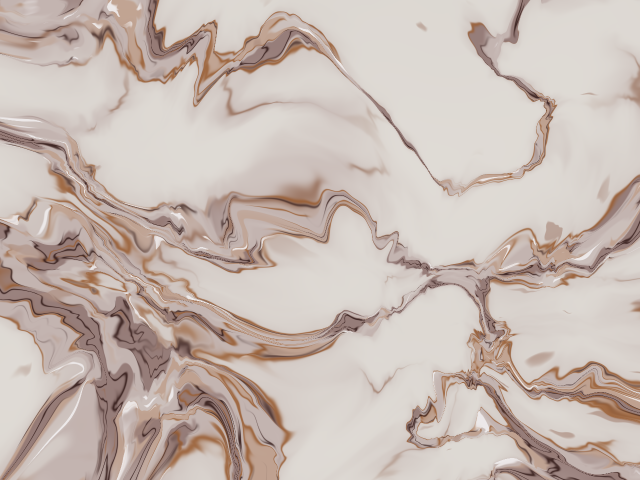
Reproduce this texture procedurally as a WebGL 1 fragment shader.

```glsl
precision highp float;
// Poured cream marble with crinkled mauve, rust and dark brown veins.
uniform vec2 u_resolution;

const vec3 CREAM = vec3(0.868, 0.850, 0.828);
const vec3 PALE_MAUVE = vec3(0.765, 0.705, 0.690);
const vec3 TAN = vec3(0.745, 0.615, 0.535);
const vec3 MAUVE = vec3(0.570, 0.465, 0.450);
const vec3 RUST = vec3(0.600, 0.365, 0.195);
const vec3 UMBER = vec3(0.210, 0.115, 0.105);
const vec3 GLOSS = vec3(0.950, 0.940, 0.945);

float hash(vec2 p) {
  p = fract(p * vec2(123.34, 456.21));
  p += dot(p, p + 45.32);
  return fract(p.x * p.y);
}

float cornerSlope(vec2 cell, vec2 offset) {
  float angle = 6.2832 * hash(cell);
  return dot(vec2(cos(angle), sin(angle)), offset);
}

// Gradient noise, roughly -1 to 1
float noise(vec2 p) {
  vec2 i = floor(p), f = p - i;
  vec2 u = f * f * f * (f * (f * 6.0 - 15.0) + 10.0);
  vec2 e = vec2(1.0, 0.0);
  float low = mix(cornerSlope(i, f), cornerSlope(i + e, f - e), u.x);
  float high = mix(cornerSlope(i + e.yx, f - e.yx), cornerSlope(i + 1.0, f - 1.0), u.x);
  return 1.4 * mix(low, high, u.y);
}

vec2 noise2(vec2 p) {
  return vec2(noise(p), noise(p + vec2(37.2, 17.7)));
}

// Folds the plane at ever smaller scales
vec2 stir(vec2 p) {
  float scale = 1.6, amount = 0.20;
  for (int i = 0; i < 5; i++) {
    p += amount * noise2(p * scale + 3.0 + 8.0 * float(i));
    scale *= 2.4;
    amount *= 0.41;
  }
  return p;
}

// Veins fall to the right above and rise to the right below
vec2 flow(vec2 p) {
  float slope = mix(-0.28, 0.32, smoothstep(-0.2, 0.8, p.y));
  return vec2(p.x, p.y + p.x * slope);
}

float bell(float x, float width) {
  return exp(-x * x / (width * width));
}

vec3 marble(vec2 p) {
  vec2 q = flow(stir(p));
  float patches = noise(p * 3.1 + 21.0);
  float ragged = noise(q * vec2(8.0, 11.0) + 14.0);
  float grain = noise(q * vec2(19.0, 27.0) + 90.0);

  // Main veins: thick and thin bands around a crinkled zero contour
  float band = noise(q * vec2(1.8, 2.9) + 5.0) + 0.11 * ragged + 0.035 * grain;
  float thickness = mix(0.05, 0.29, smoothstep(-0.4, 0.5, noise(p * 1.8 + 9.0)));
  float d = abs(band) / thickness;
  float body = 1.0 - smoothstep(0.88, 1.02, d);
  float core = 1.0 - smoothstep(0.5, 0.9, d);

  // Strata drawn out along each band
  float broad = noise(vec2(q.x * 7.0, band * 9.0) + q.y * 4.0);
  float middle = noise(vec2(q.x * 11.0 + 40.0, band * 15.0) + q.y * 6.0);
  float fine = noise(vec2(q.x * 17.0 + 70.0, band * 24.0) + q.y * 9.0);

  vec3 color = CREAM + 0.012 * noise(p * 2.3 + 60.0);
  color = mix(color, PALE_MAUVE, 0.7 * bell(d, 1.35));
  color = mix(color, PALE_MAUVE, body * smoothstep(-0.35, -0.1, broad));
  color = mix(color, TAN, 0.8 * body * smoothstep(0.1, 0.3, middle + 0.3 * patches));
  color = mix(color, MAUVE, 0.9 * body * smoothstep(0.14, 0.32, broad - 0.25 * patches));

  // Secondary veins: thin broken outlines with soft halos
  float thread = noise(q * vec2(2.1, 2.9) + 51.0) + 0.07 * ragged + 0.03 * grain;
  float threadFade = smoothstep(-0.15, 0.35, noise(p * 2.4 + 33.0));
  float broken = smoothstep(-0.3, 0.25, ragged + 0.5 * patches);
  color = mix(color, PALE_MAUVE, 0.7 * threadFade * bell(thread, 0.13));
  color = mix(color, mix(MAUVE, RUST, 0.45), 0.8 * threadFade * broken * bell(thread, 0.020));

  // Sharp rust rims and creases, then dark seams
  float rim = bell(d - 0.92, 0.065) * smoothstep(-0.35, 0.15, patches + 0.6 * broad);
  float crease = body * bell(middle - 0.1, 0.07) * smoothstep(0.0, 0.35, patches + 0.5 * fine);
  color = mix(color, RUST, 0.85 * max(rim, crease));
  float seam = bell(fine - 0.05, 0.09) * smoothstep(0.05, 0.3, broad);
  float edgeSeam = 0.75 * bell(d - 0.80, 0.05) * smoothstep(0.05, 0.3, middle);
  color = mix(color, UMBER, 0.9 * max(core * seam, edgeSeam));

  // Wet highlights on the folds and stray flecks in the cream
  float glint = smoothstep(0.36, 0.46, fine) * smoothstep(0.05, 0.25, -broad);
  color = mix(color, GLOSS, 0.85 * body * glint);
  float fleck = smoothstep(0.58, 0.68, noise(q * vec2(10.0, 18.0) + 80.0));
  return mix(color, mix(TAN, MAUVE, 0.4), 0.7 * fleck * smoothstep(-0.1, 0.3, patches));
}

void main() {
  // Four samples per pixel smooth the hair-thin lines
  vec3 total = vec3(0.0);
  for (int i = 0; i < 2; i++) {
    for (int j = 0; j < 2; j++) {
      vec2 jitter = 0.5 * (vec2(float(i), float(j)) - 0.5);
      total += marble((gl_FragCoord.xy + jitter) / u_resolution.y);
    }
  }
  gl_FragColor = vec4(total / 4.0, 1.0);
}
```
